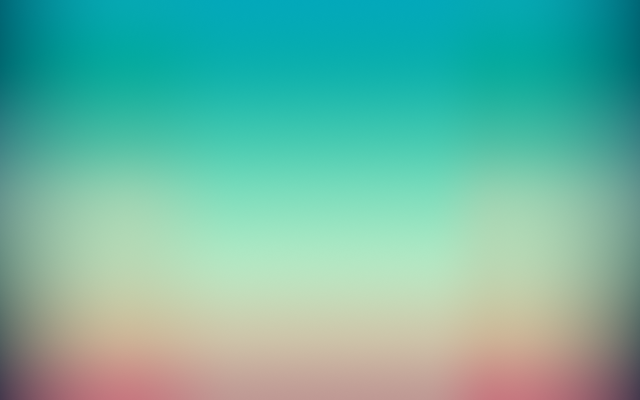
A Shadertoy shader for this background:

```glsl
// Cubic curve through b and c, with a and d as the outer neighbours
vec3 catmullRom(vec3 a, vec3 b, vec3 c, vec3 d, float t) {
    vec3 slope = c - a;
    vec3 bend = 2.0 * a - 5.0 * b + 4.0 * c - d;
    vec3 twist = 3.0 * (b - c) + d - a;
    return b + 0.5 * t * (slope + t * (bend + t * twist));
}

// Smooth ramp of seven evenly spaced colours, bottom to top
vec3 ramp(vec3 stops[7], float height) {
    float position = clamp(height, 0.0, 1.0) * 6.0;
    int i = min(int(position), 5);
    return catmullRom(stops[max(i - 1, 0)], stops[i], stops[i + 1],
                      stops[min(i + 2, 6)], position - float(i));
}

vec3 centreColour(float height) {
    return ramp(vec3[7](
        vec3(0.75, 0.60, 0.58), vec3(0.80, 0.78, 0.67),
        vec3(0.71, 0.90, 0.76), vec3(0.51, 0.87, 0.74),
        vec3(0.25, 0.78, 0.69), vec3(0.05, 0.69, 0.68),
        vec3(0.01, 0.66, 0.73)), height);
}

vec3 flankColour(float height) {
    return ramp(vec3[7](
        vec3(0.78, 0.47, 0.50), vec3(0.80, 0.72, 0.60),
        vec3(0.73, 0.84, 0.70), vec3(0.61, 0.83, 0.70),
        vec3(0.27, 0.74, 0.64), vec3(0.03, 0.67, 0.62),
        vec3(0.02, 0.66, 0.70)), height);
}

vec3 borderColour(float height) {
    return ramp(vec3[7](
        vec3(0.27, 0.22, 0.30), vec3(0.33, 0.39, 0.38),
        vec3(0.40, 0.54, 0.49), vec3(0.40, 0.58, 0.55),
        vec3(0.20, 0.50, 0.51), vec3(0.00, 0.41, 0.44),
        vec3(0.00, 0.40, 0.46)), height);
}

// Fast rise at the border that levels off inwards
float edgeLight(float inset, float reach) {
    float t = clamp(inset / reach, 0.0, 1.0);
    return t * (2.0 - t);
}

// Fine grain that hides banding in the soft gradients
float grain(vec2 p) {
    return fract(sin(dot(p, vec2(12.99, 78.23))) * 43758.5) - 0.5;
}

void mainImage(out vec4 fragColor, in vec2 fragCoord) {
    vec2 uv = fragCoord / iResolution.xy;
    float inset = min(uv.x, 1.0 - uv.x);

    // Dark borders open into the warm flanks
    vec3 colour = mix(borderColour(uv.y), flankColour(uv.y), edgeLight(inset, 0.21));

    // The cool centre has a tighter boundary on the right
    float centre = smoothstep(0.19, 0.38, uv.x)
                 * (1.0 - smoothstep(0.66, 0.78, uv.x));
    colour = mix(colour, centreColour(uv.y), centre);

    colour += grain(fragCoord) / 255.0;
    fragColor = vec4(clamp(colour, 0.0, 1.0), 1.0);
}
```
